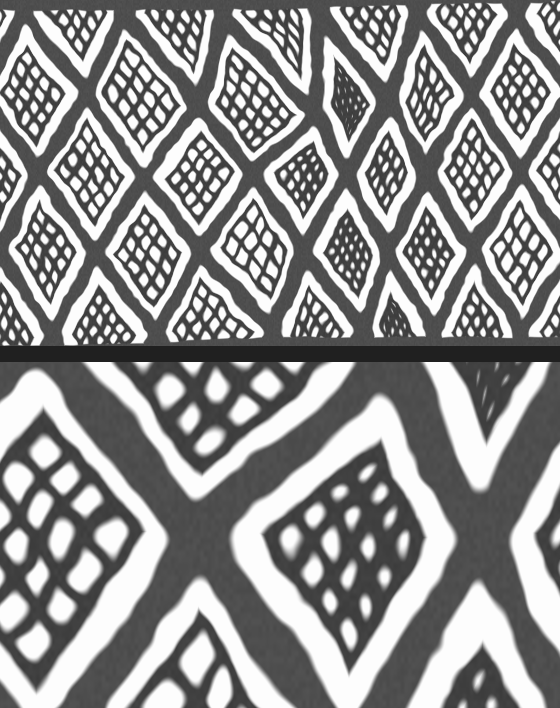
Top, the full canvas; bottom, a detail of the centre.
Write a Shadertoy shader that draws this pattern.

```glsl
// Hand-inked net of uneven diamonds, each holding a small cross-hatched diamond.
// A jittered, bulging lattice supplies the corners; edge distances give the thick
// net, the white gap and the hatching, and value noise adds the pen wobble.

const float SPAN = 768.0;                // drawing units across the canvas
const vec2  ORIGIN = vec2(37.0, 18.0);   // top left lattice node, y downward
const vec2  STEP = vec2(67.3, 109.5);    // half a diamond across and down
const float ROW_SLANT = 8.5;
const float ROW_SQUEEZE = 0.65;
const float BULGE_COLUMN = 4.8;
const float BULGE_WIDTH = 2.4;
const float JITTER = 8.0;
const float NET_HALF = 9.0;              // half width of the thick net
const float INSET = 22.5;                // from net centre to hatch outline
const float HATCH_HALF = 2.9;            // half width of the fine strokes
const float SOFTNESS = 1.4;
const vec3  PAPER = vec3(0.992);
const vec3  NET_INK = vec3(0.305);
const vec3  HATCH_INK = vec3(0.25);

float hash(vec2 p) {
    return fract(sin(dot(p, vec2(127.1, 311.7))) * 43758.5453);
}

float noise(vec2 p) {
    vec2 i = floor(p), f = fract(p);
    f = f * f * (3.0 - 2.0 * f);
    return mix(mix(hash(i), hash(i + vec2(1, 0)), f.x),
               mix(hash(i + vec2(0, 1)), hash(i + vec2(1, 1)), f.x), f.y);
}

vec2 wobble(vec2 p) {
    return vec2(noise(p), noise(p + 43.0)) - 0.5;
}

float softMin(float a, float b, float k) {
    float h = max(k - abs(a - b), 0.0) / k;
    return min(a, b) - 0.25 * k * h * h;
}

// Lattice corner: even grid, a sideways bulge in the middle, a sag, and jitter
vec2 node(float c, float r) {
    float t = (c - BULGE_COLUMN) / BULGE_WIDTH;
    float bulge = exp(-t * t);
    float push = (38.0 + 16.0 * cos(2.0944 * (r - 1.0))) * clamp(r, 0.0, 1.0);
    float sag = 27.0 * exp(-3.0 * (r - 1.0) * (r - 1.0));
    vec2 p = ORIGIN + vec2(ROW_SLANT * r + c * (STEP.x - ROW_SQUEEZE * r), STEP.y * r);
    vec2 shake = vec2(hash(vec2(c, r)), hash(vec2(c + 31.0, r + 7.0))) - 0.5;
    return p + bulge * vec2(push, sag) + JITTER * shake;
}

// Signed distance to the line a-b, positive on the inner side
float edgeDistance(vec2 p, vec2 a, vec2 b) {
    vec2 e = normalize(b - a), q = p - a;
    return e.x * q.y - e.y * q.x;
}

// Distance to the nearest of n + 1 strokes fanned between two opposite edges
float strokeDistance(float near, float far, float n) {
    float width = max(near + far, 1.0);
    float u = fract(near / width * n);
    return (0.5 - abs(u - 0.5)) * width / n;
}

void mainImage(out vec4 fragColor, in vec2 fragCoord) {
    float unit = SPAN / iResolution.x;
    float height = iResolution.y * unit;
    float soft = max(SOFTNESS, 0.8 * unit);
    vec2 p = vec2(fragCoord.x, iResolution.y - fragCoord.y) * unit;
    vec2 q = p + 6.0 * wobble(p * 0.035) + 3.0 * wobble(p * 0.1);
    float net = 1.0, hatch = 0.0;

    // Find the diamond around this point and ink it
    for (int r = -1; r <= 4; r++) {
        for (int c = -2 + (r & 1); c <= 13; c += 2) {
            vec2 id = vec2(c, r);
            vec2 top = node(id.x, id.y);
            if (abs(q.x - top.x) > 150.0 || abs(q.y - top.y - STEP.y) > 150.0) continue;
            vec2 right = node(id.x + 1.0, id.y + 1.0);
            vec2 bottom = node(id.x, id.y + 2.0);
            vec2 left = node(id.x - 1.0, id.y + 1.0);
            vec4 d = vec4(edgeDistance(q, top, right), edgeDistance(q, right, bottom),
                          edgeDistance(q, bottom, left), edgeDistance(q, left, top));
            if (min(min(d.x, d.y), min(d.z, d.w)) < 0.0) continue;

            // Thick net, uneven in width
            float rim = softMin(softMin(d.x, d.y, 7.0), softMin(d.z, d.w, 7.0), 7.0);
            float netHalf = NET_HALF + 5.0 * (noise(p * 0.022 + 9.0) - 0.5);
            net = 1.0 - smoothstep(netHalf - soft, netHalf + soft, rim);

            // Hatched inner diamond, with its own margins and stroke counts
            vec4 margin = vec4(hash(id + 3.1), hash(id + 5.7), hash(id + 8.3), hash(id + 11.9));
            d -= INSET * mix(vec4(0.9), vec4(1.2), margin);
            float inner = min(min(d.x, d.y), min(d.z, d.w));
            vec2 count = floor(vec2(3.8, 4.0) + vec2(hash(id + 17.3), hash(id + 23.7)) * 1.4);
            float stroke = softMin(strokeDistance(d.x, d.z, count.x),
                                   strokeDistance(d.w, d.y, count.y), 4.0);
            float pen = HATCH_HALF + 1.4 * (noise(p * 0.07) - 0.5);
            hatch = (1.0 - smoothstep(pen - soft, pen + soft, stroke))
                  * smoothstep(-pen - soft, -pen + soft, inner);
        }
    }

    // Ink bars along the top and bottom, tapering in opposite directions
    float topBar = mix(14.0, 3.0, smoothstep(250.0, 768.0, p.x));
    float bottomBar = mix(1.0, 12.0, smoothstep(80.0, 400.0, p.x));
    float ragged = 3.0 * (noise(p * 0.05 + 70.0) - 0.5);
    float bar = max(topBar - p.y, bottomBar - (height - p.y)) + ragged;
    net = max(net, smoothstep(-soft, soft, bar));

    float grain = 0.035 * (noise(p * vec2(0.6, 0.35)) - 0.5);
    vec3 color = mix(PAPER, HATCH_INK + grain, hatch);
    fragColor = vec4(mix(color, NET_INK + grain, net), 1.0);
}
```
